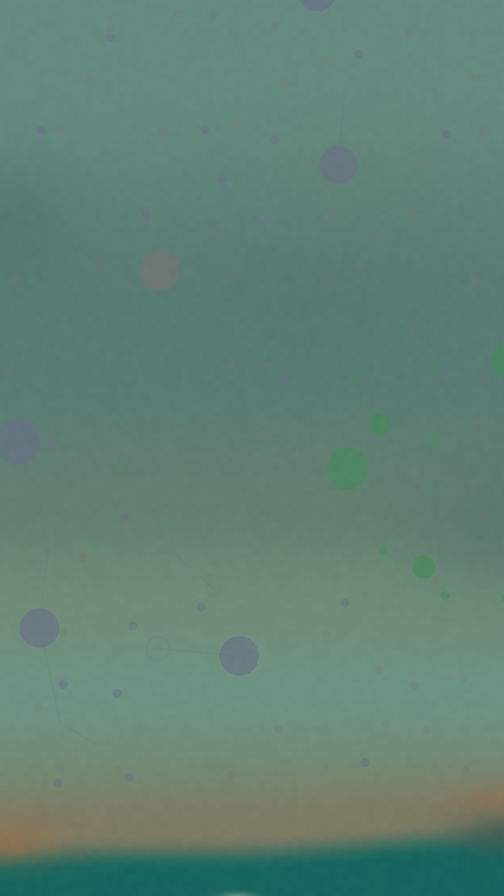
Give the GLSL for this background, as a Shadertoy shader.

```glsl
const vec3 SEA = vec3(0.09, 0.40, 0.37);
const vec3 EMBER = vec3(0.49, 0.48, 0.39);
const vec3 MOSS = vec3(0.44, 0.55, 0.47);
const vec3 MIST = vec3(0.43, 0.57, 0.51);
const vec3 OLIVE = vec3(0.39, 0.50, 0.44);
const vec3 DUSK = vec3(0.35, 0.485, 0.455);
const vec3 SKY = vec3(0.40, 0.54, 0.50);
const vec3 SHADE = vec3(0.31, 0.45, 0.42);
const vec3 RUST = vec3(0.60, 0.43, 0.30);
const vec3 UMBER = vec3(0.24, 0.35, 0.32);
const vec3 VIOLET = vec3(0.41, 0.44, 0.53);
const vec3 GREEN = vec3(0.27, 0.54, 0.36);
const vec3 ROSE = vec3(0.48, 0.45, 0.42);
const vec3 FOAM = vec3(0.50, 0.62, 0.56);
const float DISC_ALPHA = 0.65;
const float LINE_ALPHA = 0.22;
const float LINE_WIDTH = 0.0008;
const float GRAIN = 0.012;

float hash(vec2 p) {
    p = fract(p * vec2(123.34, 456.21));
    p += dot(p, p + 45.32);
    return fract(p.x * p.y);
}

float noise(vec2 p) {
    vec2 i = floor(p), f = fract(p);
    f = f * f * (3.0 - 2.0 * f);
    return mix(mix(hash(i), hash(i + vec2(1, 0)), f.x),
               mix(hash(i + vec2(0, 1)), hash(i + vec2(1, 1)), f.x), f.y);
}

float cover(float d) {
    float soft = 1.0 / iResolution.y;
    return 1.0 - smoothstep(-soft, soft, d);
}

float glow(vec2 p, vec2 centre, vec2 size) {
    vec2 q = (p - centre) / size;
    return exp(-dot(q, q));
}

float disc(vec2 p, vec2 centre, float radius) {
    return cover(length(p - centre) - radius);
}

float ring(vec2 p, vec2 centre, float radius) {
    return cover(abs(length(p - centre) - radius) - LINE_WIDTH);
}

float link(vec2 p, vec2 a, vec2 b) {
    vec2 q = p - a, e = b - a;
    return cover(length(q - e * clamp(dot(q, e) / dot(e, e), 0.0, 1.0)) - LINE_WIDTH);
}

vec3 backdrop(vec2 p) {
    // Horizontal bands, from the bottom up
    float y = p.y - 0.018 * smoothstep(0.25, 0.56, p.x) * (1.0 - smoothstep(0.05, 0.2, p.y));
    vec3 c = mix(SEA, EMBER, smoothstep(0.028, 0.068, y));
    c = mix(c, MOSS, smoothstep(0.08, 0.17, y));
    c = mix(c, MIST, smoothstep(0.15, 0.22, y));
    c = mix(c, MOSS, smoothstep(0.23, 0.33, y));
    c = mix(c, OLIVE, smoothstep(0.32, 0.43, y));
    c = mix(c, DUSK, smoothstep(0.42, 0.60, y));
    c = mix(c, SKY, smoothstep(0.66, 0.92, y));

    // Soft dark and warm patches
    c = mix(c, SHADE, 0.55 * glow(p, vec2(0.015, 0.745), vec2(0.07, 0.07)));
    c = mix(c, SHADE, 0.25 * glow(p, vec2(0.34, 0.665), vec2(0.14, 0.07)));
    c = mix(c, SHADE, 0.45 * glow(p, vec2(0.56, 0.41), vec2(0.10, 0.08)));
    c = mix(c, OLIVE, 0.35 * glow(p, vec2(0.40, 0.80), vec2(0.13, 0.07)));
    c = mix(c, RUST, 0.65 * glow(p, vec2(0.0, 0.058), vec2(0.07, 0.024)));
    c = mix(c, RUST, 0.40 * glow(p, vec2(0.56, 0.105), vec2(0.05, 0.022)));
    c = mix(c, UMBER, 0.75 * glow(p, vec2(0.57, 0.070), vec2(0.06, 0.022)));
    return mix(c, FOAM, 0.7 * glow(p, vec2(0.265, 0.0), vec2(0.018, 0.004)));
}

vec3 scatterDots(vec3 c, vec2 p) {
    // Two layers: sparse coloured dots, then denser faint ones
    for (int layer = 0; layer < 2; layer++) {
        float faint = float(layer);
        float cells = mix(11.0, 18.0, faint);
        vec2 id = floor(p * cells);
        vec2 seed = id + 7.3 + 31.7 * faint;
        vec2 jitter = 0.2 + 0.6 * vec2(hash(seed), hash(seed + 5.1));
        vec2 centre = (id + jitter) / cells;
        float present = step(0.62, hash(seed + 11.9)) * step(0.12, centre.y);
        bool grove = centre.x > 0.39 && centre.y > 0.27 && centre.y < 0.70;
        vec3 tint = layer == 1 ? ROSE : (grove ? GREEN : VIOLET);
        c = mix(c, tint, present * mix(0.5, 0.22, faint) * disc(p, centre, 0.005));
    }
    return c;
}

void mainImage(out vec4 fragColor, in vec2 fragCoord) {
    vec2 p = fragCoord / iResolution.y;
    vec3 c = scatterDots(backdrop(p), p);

    // Thin links and open rings
    float lines = max(link(p, vec2(0.044, 0.30), vec2(0.068, 0.193)), link(p, vec2(0.068, 0.193), vec2(0.107, 0.169)));
    lines = max(lines, link(p, vec2(0.046, 0.32), vec2(0.055, 0.395)));
    lines = max(lines, link(p, vec2(0.184, 0.392), vec2(0.238, 0.343)));
    lines = max(lines, link(p, vec2(0.176, 0.276), vec2(0.267, 0.268)));
    lines = max(lines, link(p, vec2(0.378, 0.816), vec2(0.385, 0.902)));
    lines = max(lines, max(ring(p, vec2(0.176, 0.276), 0.013), ring(p, vec2(0.238, 0.343), 0.008)));
    c = mix(c, VIOLET, lines * LINE_ALPHA);
    float stems = max(link(p, vec2(0.388, 0.477), vec2(0.473, 0.367)), link(p, vec2(0.424, 0.526), vec2(0.499, 0.552)));
    c = mix(c, GREEN, stems * LINE_ALPHA);

    // Large discs
    float violet = max(disc(p, vec2(0.378, 0.816), 0.021), disc(p, vec2(0.354, 1.008), 0.021));
    violet = max(violet, max(disc(p, vec2(0.044, 0.299), 0.022), disc(p, vec2(0.267, 0.268), 0.022)));
    violet = max(violet, disc(p, vec2(0.020, 0.507), 0.025));
    c = mix(c, VIOLET, violet * DISC_ALPHA);
    float green = max(disc(p, vec2(0.388, 0.477), 0.023), disc(p, vec2(0.424, 0.526), 0.013));
    green = max(green, max(disc(p, vec2(0.473, 0.367), 0.013), disc(p, vec2(0.568, 0.598), 0.020)));
    c = mix(c, GREEN, green * DISC_ALPHA);
    c = mix(c, ROSE, 0.55 * disc(p, vec2(0.178, 0.698), 0.022));

    c += GRAIN * (noise(p * 140.0) - 0.5);
    fragColor = vec4(c, 1.0);
}
```
